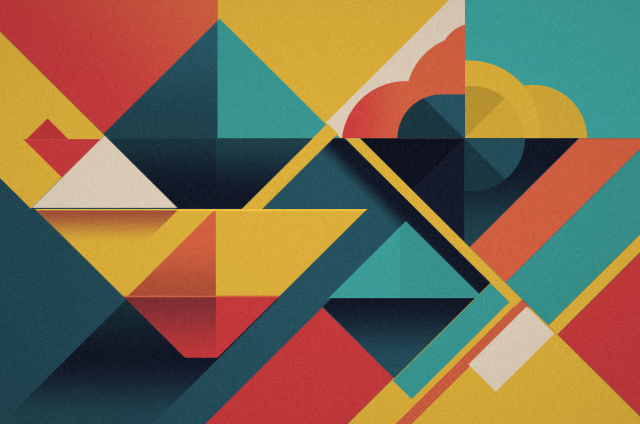
A WebGL 2 fragment shader for this background:

```glsl
#version 300 es
precision highp float;
// Geometric poster: diagonal bands, folded triangles and scalloped discs with soft shadows.
uniform vec2 u_resolution;
out vec4 fragColor;

const vec2 SHEET = vec2(7.68, 5.12);
const float FAR = 20.0;
const vec3 NAVY = vec3(0.07, 0.09, 0.15);
const vec3 DEEP = vec3(0.14, 0.30, 0.35);
const vec3 TEAL = vec3(0.22, 0.58, 0.56);
const vec3 RED = vec3(0.76, 0.22, 0.23);
const vec3 ORANGE = vec3(0.81, 0.37, 0.25);
const vec3 YELLOW = vec3(0.84, 0.67, 0.22);
const vec3 CREAM = vec3(0.85, 0.79, 0.71);
const vec3 MAROON = vec3(0.48, 0.18, 0.20);

// Smooth step from 0 to 1 where x passes a
float edge(float x, float a) { return clamp((x - a) / fwidth(x) + 0.5, 0.0, 1.0); }
float span(float x, float a, float b) { return edge(x, a) * (1.0 - edge(x, b)); }
float box(vec2 q, float x0, float x1, float y0, float y1) {
  return span(q.x, x0, x1) * span(q.y, y0, y1);
}
float disc(vec2 p, float x, float y, float r) { return 1.0 - edge(length(p - vec2(x, y)), r); }
void paint(inout vec3 col, vec3 ink, float mask) { col = mix(col, ink, mask); }
vec3 fade(vec3 a, vec3 b, float x, float x0, float x1) { return mix(a, b, smoothstep(x0, x1, x)); }

float hash(vec2 p) {
  vec3 h = fract(vec3(p.xyx) * 0.1031);
  h += dot(h, h.yzx + 33.33);
  return fract((h.x + h.y) * h.z);
}

// Everything above the horizon; d holds the two diagonal coordinates
void upperScene(inout vec3 col, vec2 p, vec2 d, float top) {
  float left = 1.0 - edge(p.x, 2.61), right = edge(p.x, 5.58);
  paint(col, fade(RED, ORANGE, d.y, -0.3, 2.8), top * left * edge(d.y, -0.38));
  paint(col, YELLOW, top * span(p.x, 2.61, 5.58));
  float peak = top * box(d, 2.86, FAR, -FAR, 2.41);
  paint(col, mix(TEAL, fade(DEEP * 1.15, DEEP * 0.85, p.y, 0.3, 1.6), left), peak);

  // Scalloped cloud and dark half disc
  float west = top * (1.0 - right);
  paint(col, CREAM, west * box(d, 5.39, FAR, 2.43, FAR));
  float cloud = max(disc(p, 4.87, 1.75, 0.77), disc(p, 5.65, 1.20, 0.78));
  cloud = max(cloud, disc(p, 5.70, 0.70, 0.42));
  paint(col, fade(RED * 1.04, ORANGE, p.x, 4.1, 4.9), west * cloud);
  float dome = max(disc(p, 5.30, 1.67, 0.53), box(p, 5.30, 5.60, 1.14, 1.70));
  paint(col, DEEP * mix(0.72, 1.08, edge(d.y, 3.90)), west * dome);

  // Bright side of the disc
  float east = top * right;
  paint(col, TEAL * 1.06, east);
  paint(col, YELLOW * 0.96, east * disc(p, 6.40, 1.67, 0.645));
  paint(col, YELLOW, east * disc(p, 5.63, 1.58, 0.85));
  paint(col, YELLOW * mix(0.85, 0.96, edge(d.x, 7.24)), east * disc(p, 5.66, 1.67, 0.63));
}

// Left half below the horizon
void leftScene(inout vec3 col, vec2 p, vec2 d, float low) {
  float fold = 1.0 - edge(p.x, 2.59);
  vec3 shade = mix(fade(DEEP * 0.85, NAVY, p.y, 1.6, 2.4), fade(DEEP * 0.7, NAVY, p.y, 1.6, 2.3), fold);
  paint(col, shade, low * box(d, -FAR, 5.42, -0.40, FAR) * (1.0 - edge(p.y, 2.52)));
  vec3 ground = mix(fade(DEEP * 0.6, NAVY, p.y, 3.6, 4.3), fade(NAVY, DEEP * 0.9, p.y, 4.3, 5.1), edge(p.y, 4.32));
  paint(col, ground, span(d.x, 5.13, 6.95) * edge(p.y, 3.60));

  // Yellow slab, folded orange and red keel
  float slab = box(d, -FAR, 6.93, -2.10, FAR);
  float body = slab * span(p.y, 2.53, 3.58);
  paint(col, YELLOW, body);
  paint(col, fade(ORANGE, ORANGE * 0.82, p.y, 2.9, 3.6), body * fold * edge(d.x, 5.11));
  vec3 keel = mix(RED, fade(MAROON, RED, p.y, 3.5, 4.4), fold);
  paint(col, keel, slab * span(p.y, 3.58, 4.32));
  paint(col, YELLOW * 1.12, slab * span(p.y, 2.525, 2.55));
  paint(col, ORANGE, slab * span(p.y, 3.57, 3.59));

  // Left yellow flag, red diamond, cream triangle and its shadow
  paint(col, YELLOW, box(d, -FAR, 2.89, -2.15, -0.38));
  float horizon = edge(p.y, 1.68);
  paint(col, RED * 0.95, (1.0 - horizon) * box(d, 2.00, FAR, -FAR, -0.86));
  paint(col, RED, horizon * box(d, -FAR, 2.89, -1.40, FAR) * (1.0 - edge(p.x, 1.25)));
  paint(col, CREAM, box(d, 2.89, FAR, -2.16, -0.38) * (1.0 - edge(p.y, 2.51)));
  float shadow = box(d, -FAR, 4.67, -2.10, FAR) * edge(p.y, 2.54);
  paint(col, mix(MAROON, ORANGE, 0.35), shadow * 0.9 * (1.0 - smoothstep(2.5, 2.95, p.y)));
}

// Right half below the horizon
void rightScene(inout vec3 col, vec2 p, vec2 d, float low) {
  float right = edge(p.x, 5.57);
  float ray = low * edge(d.y, 2.65);
  vec3 pit = mix(NAVY * mix(0.8, 1.15, edge(d.x, 7.24)), fade(NAVY, DEEP * 0.85, p.y, 1.9, 2.9), right);
  paint(col, pit, ray * (1.0 - edge(d.x, 8.62)));
  vec3 sector = DEEP * mix(0.72, 1.0, edge(d.y, 3.90));
  paint(col, sector, low * right * disc(p, 5.66, 1.67, 0.64));
  paint(col, ORANGE, ray * span(d.x, 8.62, 9.48));
  paint(col, TEAL * 0.97, ray * span(d.x, 9.48, 10.51));
  paint(col, YELLOW, ray * span(d.x, 10.51, 10.73));
  paint(col, RED, ray * edge(d.x, 10.73));

  // Lower corner stripes
  paint(col, RED, box(d, 7.58, 9.29, -FAR, 0.16));
  paint(col, YELLOW, max(box(d, 9.29, 9.88, -FAR, 2.55), box(d, 10.04, FAR, -FAR, 2.65) * low));
  paint(col, ORANGE * 0.97, box(d, 9.87, 10.06, -FAR, 2.65));
  paint(col, CREAM, box(d, 10.02, 10.68, 1.22, 2.62));
  paint(col, TEAL, box(d, 9.31, 9.76, 0.12, 2.47));

  // Shadowed trench, kite and thin yellow beams
  float trench = low * box(d, 5.67, 9.30, 1.95, 2.47);
  paint(col, NAVY, trench * smoothstep(1.95, 2.3, d.y));
  float base = edge(p.y, 3.60);
  paint(col, fade(NAVY, DEEP, p.y, 3.6, 4.4), base * box(d, 7.58, 9.30, 0.17, 2.20));
  vec3 kite = TEAL * mix(1.04, 0.97, edge(p.x, 4.80));
  paint(col, kite, (1.0 - base) * box(d, 7.54, 9.31, -FAR, 2.20));
  paint(col, YELLOW, low * box(d, 5.79, 9.88, 2.47, 2.65));
  paint(col, YELLOW, box(d, 5.42, 5.67, -FAR, 2.44) * (1.0 - edge(p.y, 2.53)));
}

void main() {
  vec2 uv = gl_FragCoord.xy / u_resolution;
  vec2 p = vec2(uv.x, 1.0 - uv.y) * SHEET;
  vec2 d = vec2(p.x + p.y, p.x - p.y);
  float low = edge(p.y, 1.67);
  vec3 col = DEEP * mix(0.92, 1.04, smoothstep(0.0, 4.0, p.x));
  upperScene(col, p, d, 1.0 - low);
  rightScene(col, p, d, low);
  leftScene(col, p, d, low);
  // Paper grain and gentle vignette
  col += 0.035 * (hash(floor(p * 70.0)) - 0.5);
  col *= 1.02 - 0.18 * dot(uv - 0.5, uv - 0.5);
  fragColor = vec4(clamp(col, 0.0, 1.0), 1.0);
}
```
